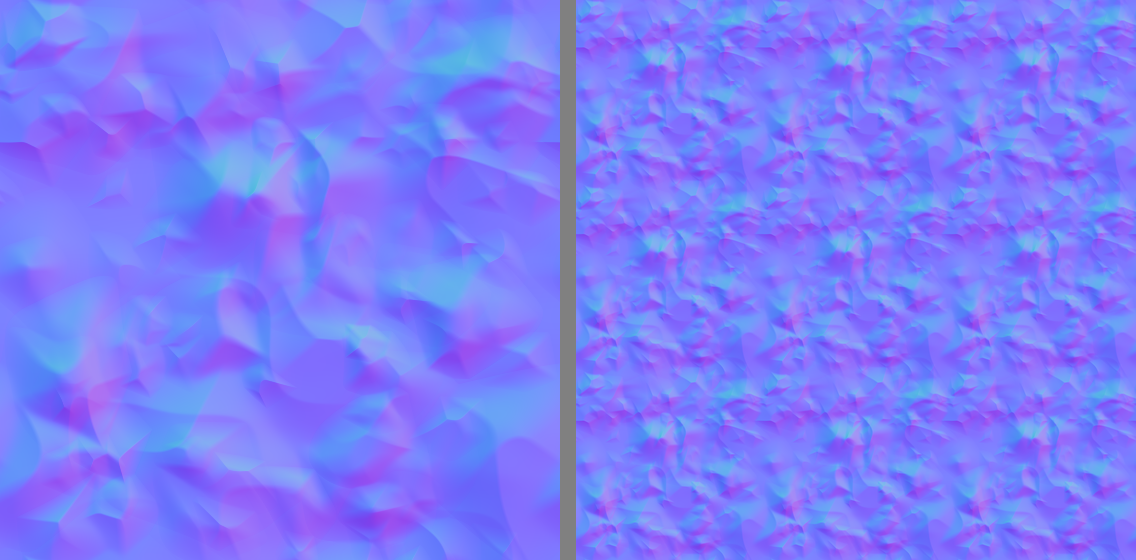
Left: one tile. Right: repeated 3 by 3.
Give the GLSL for this texture map, as a three.js fragment shader.

```glsl
// Tangent-space normal map of soft ground with half-buried faceted stones, tiling on both axes.
varying vec2 vUv;

// Stones per side, share of cells filled and steepness, for each size
const vec3 GRID = vec3(4.0, 7.0, 13.0);
const vec3 SHARE = vec3(0.95, 0.62, 0.32);
const vec3 STEEPNESS = vec3(1.0, 0.85, 0.65);
// Shape of a stone, in cell units
const int FACETS = 5;
const vec2 RADIUS = vec2(0.30, 0.52);
const vec2 FACET_SLOPE = vec2(0.22, 0.58);
const vec2 FACET_SOFTNESS = vec2(0.004, 0.12);
const vec2 BASE_SOFTNESS = vec2(0.03, 0.15);
const vec2 TOP_HEIGHT = vec2(0.07, 0.16);
const vec2 TOP_LEAN = vec2(-0.03, 0.14);
// Ground, in canvas units
const float WARP_BROAD = 0.07;
const float WARP_FINE = 0.022;
const float SWELL = 0.05;
const float RIPPLE = 0.009;
const float CREASE = 0.03;
// Encoding of the normal
const float SAMPLE_STEP = 0.0015;
const vec2 FLAT_COLOR = vec2(0.487, 0.490);
const float SIDE_GAIN = 0.72;
const float SIDE_SHEAR = -0.22;
const float DEPTH_GAIN = 1.3;

vec3 hash3(vec2 p, float seed) {
  vec3 q = fract((p.xyx + seed * 17.0) * vec3(0.1031, 0.1030, 0.0973));
  q += dot(q, q.yxz + 33.33);
  return fract((q.xxy + q.yzz) * q.zyx);
}

// Three channels of value noise that wrap after n cells
vec3 wrapNoise(vec2 p, float n, float seed) {
  vec2 q = p * n;
  vec2 c = floor(q);
  vec2 f = q - c;
  f = f * f * f * (f * (f * 6.0 - 15.0) + 10.0);
  vec2 a = mod(c, n);
  vec2 b = mod(c + 1.0, n);
  return mix(mix(hash3(a, seed), hash3(vec2(b.x, a.y), seed), f.x),
             mix(hash3(vec2(a.x, b.y), seed), hash3(b, seed), f.x), f.y);
}

float smoothMin(float a, float b, float k) {
  float h = max(k - abs(a - b), 0.0) / k;
  return min(a, b) - 0.25 * h * h * k;
}

// One stone: a leaning top cut by sloped facets, blended into the ground
float stone(vec2 d, vec2 id, float share, float seed) {
  float reach = length(d);
  if (reach > 1.15) return 0.0;
  vec3 form = hash3(id, seed);
  if (form.z > share) return 0.0;
  vec3 top = hash3(id, seed + 1.0);
  float radius = mix(RADIUS.x, RADIUS.y, form.y);
  float h = mix(TOP_HEIGHT.x, TOP_HEIGHT.y, form.x);
  h += dot(d, (top.xy - 0.5) * 0.45 + TOP_LEAN);
  h = smoothMin(h, 0.4 * (0.72 - reach), 0.1);
  for (int i = 0; i < FACETS; i++) {
    float k = float(i);
    vec3 cut = hash3(id, seed + 2.0 + k);
    float angle = 6.28319 * (k + 0.7 * cut.x) / float(FACETS);
    float side = radius - dot(d, vec2(cos(angle), sin(angle)));
    float softness = mix(FACET_SOFTNESS.x, FACET_SOFTNESS.y, cut.z * cut.z);
    h = smoothMin(h, side * mix(FACET_SLOPE.x, FACET_SLOPE.y, cut.y), softness);
  }
  return -smoothMin(-h, 0.0, mix(BASE_SOFTNESS.x, BASE_SOFTNESS.y, top.z));
}

// A wrapping grid of stones, merged with a soft maximum
float stones(vec2 p, float n, float share, float seed) {
  vec2 q = p * n;
  vec2 c = floor(q);
  float sum = 0.0;
  for (int y = -1; y <= 1; y++) {
    for (int x = -1; x <= 1; x++) {
      vec2 cell = c + vec2(float(x), float(y));
      vec2 id = mod(cell, n);
      vec2 center = cell + 0.5 + 0.6 * (hash3(id, seed + 9.0).xy - 0.5);
      float h = stone(q - center, id, share, seed);
      sum += h * h * h;
    }
  }
  return pow(max(sum, 1e-9), 1.0 / 3.0) / n;
}

float height(vec2 p) {
  vec3 broad = wrapNoise(p, 3.0, 1.0);
  vec3 fine = wrapNoise(p, 8.0, 2.0);
  vec2 w = p + WARP_BROAD * (broad.xy - 0.5) + WARP_FINE * (fine.xy - 0.5);
  float h = SWELL * broad.z + RIPPLE * fine.z;
  // Curved creases that fade in and out
  float fold = wrapNoise(w, 5.0, 3.0).x - 0.5;
  h -= CREASE * smoothstep(0.35, 0.75, broad.x) * sqrt(fold * fold + 0.0002);
  h += STEEPNESS.x * stones(w, GRID.x, SHARE.x, 10.0);
  h += STEEPNESS.y * stones(w, GRID.y, SHARE.y, 30.0);
  h += STEEPNESS.z * stones(w, GRID.z, SHARE.z, 50.0);
  return h;
}

void main() {
  float h = height(vUv);
  vec2 slope = vec2(h - height(vUv + vec2(SAMPLE_STEP, 0.0)),
                    h - height(vUv + vec2(0.0, SAMPLE_STEP))) / SAMPLE_STEP;
  vec2 n = slope / sqrt(1.0 + 2.0 * dot(slope, slope));
  n.x = SIDE_GAIN * n.x + SIDE_SHEAR * n.y;
  float depth = sqrt(max(1.0 - DEPTH_GAIN * dot(n, n), 0.0));
  gl_FragColor = vec4(FLAT_COLOR + 0.5 * n, 0.5 + 0.5 * depth, 1.0);
}
```
